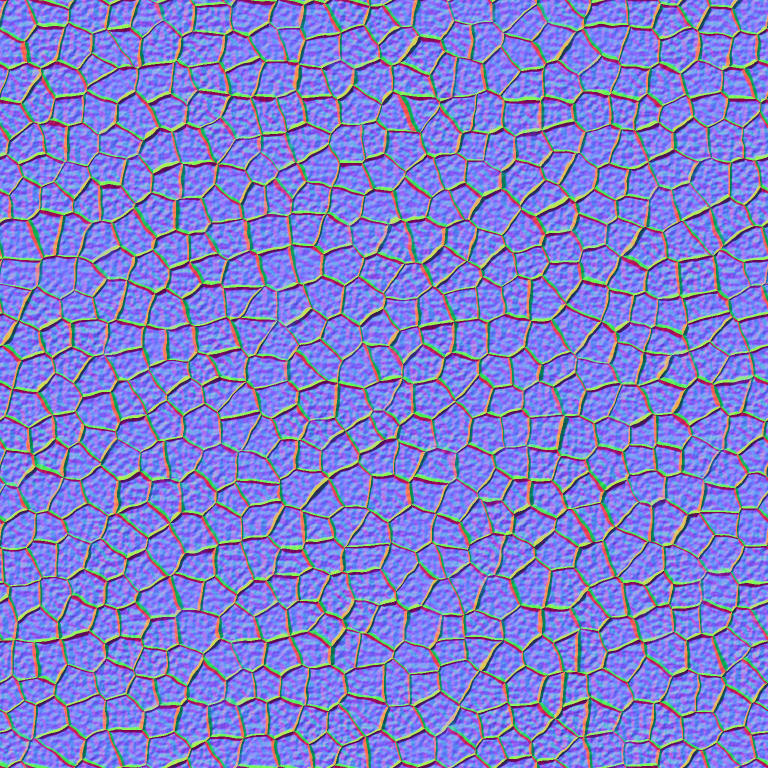
Reproduce this texture map procedurally as a Shadertoy shader.

```glsl
// Tangent-space normal map of a cracked, grainy stone surface (green points down).
// Wrapped Voronoi cells carve narrow grooves; the slopes of two octaves of
// periodic gradient noise roughen the plates. Everything tiles on the canvas.

#define GRID 24.0          // plates across the canvas (even, rows are staggered)
#define JITTER 0.74        // irregularity of the plates
#define WOBBLE 0.035       // waviness of the cracks
#define CRACK_WIDTH 0.088  // width of one groove wall, in plates
#define CRACK_SLOPE 2.9    // steepness of the groove walls
#define GRAIN_SCALE 128.0  // coarse grains across the canvas
#define GRAIN_SLOPE 0.36   // steepness of the coarse grain
#define FINE_SLOPE 0.15    // steepness of the fine grain
#define SAMPLES 2          // antialiasing samples per axis

// Two random values in 0..1 for a lattice cell, wrapped at the period
vec2 hash2(vec2 cell, float period) {
    uvec2 v = uvec2(mod(cell, period)) * 1664525u + 1013904223u;
    v.x += v.y * 1664525u;
    v.y += v.x * 1664525u;
    v ^= v >> 16u;
    v.x += v.y * 1664525u;
    v.y += v.x * 1664525u;
    v ^= v >> 16u;
    return vec2(v & 65535u) / 65536.0;
}

vec2 latticeGradient(vec2 cell, float period) {
    float angle = 6.28319 * hash2(cell, period).x;
    return vec2(cos(angle), sin(angle));
}

// Periodic gradient noise: value in x, its two derivatives in yz
vec3 gradientNoise(vec2 q, float period) {
    vec2 i = floor(q), f = q - i;
    vec2 u = f * f * f * (f * (f * 6.0 - 15.0) + 10.0);
    vec2 du = 30.0 * f * f * (f * (f - 2.0) + 1.0);
    vec2 ga = latticeGradient(i, period);
    vec2 gb = latticeGradient(i + vec2(1, 0), period);
    vec2 gc = latticeGradient(i + vec2(0, 1), period);
    vec2 gd = latticeGradient(i + vec2(1, 1), period);
    float a = dot(ga, f);
    float b = dot(gb, f - vec2(1, 0));
    float c = dot(gc, f - vec2(0, 1));
    float d = dot(gd, f - vec2(1, 1));
    float value = mix(mix(a, b, u.x), mix(c, d, u.x), u.y);
    vec2 slope = mix(mix(ga, gb, u.x), mix(gc, gd, u.x), u.y)
               + du * vec2(mix(b - a, d - c, u.y), mix(c - a, d - b, u.x));
    return vec3(value, slope);
}

// Tilt of the groove walls around the Voronoi plates
vec2 crackTilt(vec2 uv) {
    vec2 q = uv * GRID;
    q += WOBBLE * gradientNoise(q * 2.0, GRID * 2.0).yz;
    vec2 base = floor(q);
    vec2 nearest = vec2(0), second = vec2(0), cellA = vec2(0), cellB = vec2(0);
    float d1 = 1e4, d2 = 1e4;
    for (int y = -1; y <= 1; y++)
    for (int x = -1; x <= 1; x++) {
        vec2 cell = base + vec2(x, y);
        vec2 center = cell + 0.5 + JITTER * (hash2(cell, GRID) - 0.5);
        center.x += 0.5 * mod(cell.y, 2.0) - 0.25;
        vec2 r = center - q;
        float d = dot(r, r);
        if (d < d1) {
            d2 = d1; second = nearest; cellB = cellA;
            d1 = d; nearest = r; cellA = cell;
        } else if (d < d2) {
            d2 = d; second = r; cellB = cell;
        }
    }
    vec2 toEdge = normalize(second - nearest);
    float edgeDistance = dot(0.5 * (nearest + second), toEdge);

    // Each edge has its own width, and depth fades in patches
    float width = CRACK_WIDTH * mix(0.55, 1.2, hash2(cellA + cellB, GRID).y);
    float patchy = gradientNoise(uv * 18.0, 18.0).x;
    float depth = mix(0.45, 1.0, smoothstep(-0.45, 0.0, patchy));
    float wall = 1.0 - smoothstep(0.5 * width, 1.15 * width, edgeDistance);
    return CRACK_SLOPE * depth * wall * toEdge;
}

// Tilt of the rough plate surface
vec2 grainTilt(vec2 uv) {
    vec2 coarse = gradientNoise(uv * GRAIN_SCALE, GRAIN_SCALE).yz;
    vec2 fine = gradientNoise(uv * GRAIN_SCALE * 2.0, GRAIN_SCALE * 2.0).yz;
    float roughness = 1.0 + 0.6 * gradientNoise(uv * 10.0, 10.0).x;
    return -roughness * (GRAIN_SLOPE * coarse + FINE_SLOPE * fine);
}

// Encode the normal: x and y around one half, z stored directly
vec3 normalColor(vec2 uv) {
    vec3 n = normalize(vec3(crackTilt(uv) + grainTilt(uv), 1.0));
    return vec3(0.5 + 0.5 * n.x, 0.5 - 0.5 * n.y, n.z);
}

void mainImage(out vec4 fragColor, in vec2 fragCoord) {
    vec3 color = vec3(0);
    for (int j = 0; j < SAMPLES; j++)
    for (int i = 0; i < SAMPLES; i++) {
        vec2 offset = (vec2(i, j) + 0.5) / float(SAMPLES) - 0.5;
        color += normalColor((fragCoord + offset) / iResolution.xy);
    }
    fragColor = vec4(color / float(SAMPLES * SAMPLES), 1.0);
}
```
